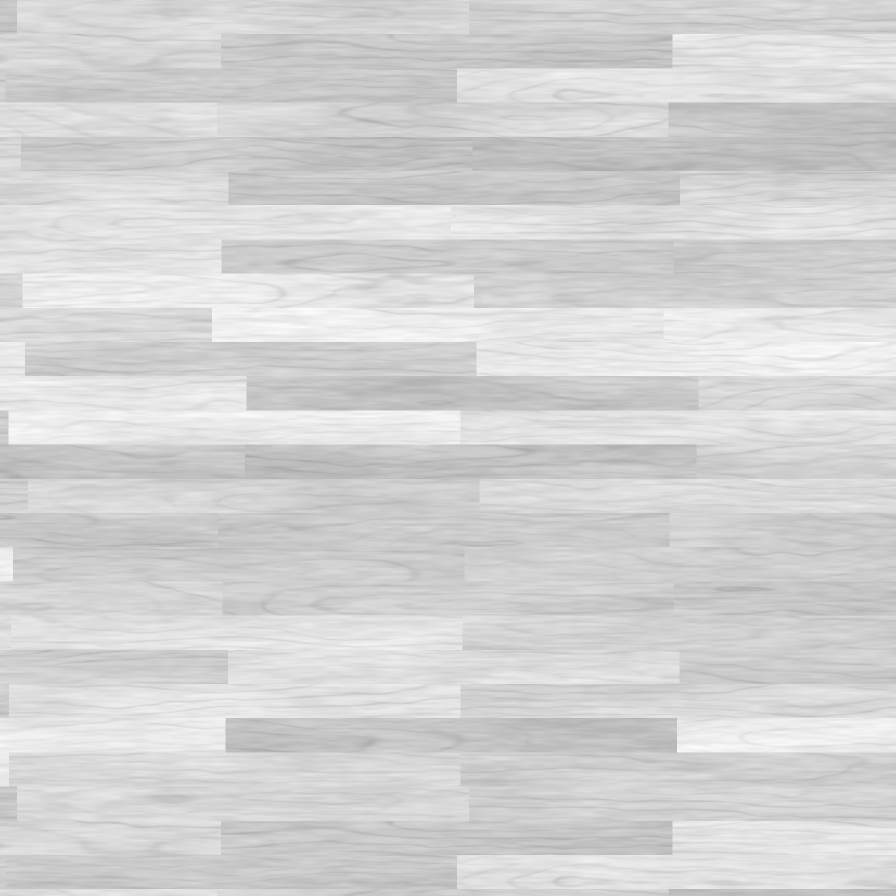
Write a WebGL 1 fragment shader that draws this texture.

```glsl
precision highp float;

uniform vec2 u_resolution;

float hash(vec2 p) {
  vec3 q = fract(vec3(p.xyx) * vec3(0.1031, 0.1030, 0.0973));
  q += dot(q, q.yzx + 33.33);
  return fract((q.x + q.y) * q.z);
}

float noise(vec2 p) {
  vec2 i = floor(p);
  vec2 f = fract(p);
  f = f * f * (3.0 - 2.0 * f);
  return mix(mix(hash(i), hash(i + vec2(1.0, 0.0)), f.x),
             mix(hash(i + vec2(0.0, 1.0)), hash(i + vec2(1.0, 1.0)), f.x), f.y);
}

// Dark growth-ring lines; p runs from 0 to 1 along and across the plank
float growthLines(vec2 p, vec2 seed) {
  vec2 center = vec2(hash(seed + 3.1), mix(-0.7, 1.7, hash(seed + 7.7)));
  float rings = 3.8 * length((p - center) * vec2(0.9, 1.0));
  rings += 1.9 * noise(p * vec2(4.0, 1.4) + seed);
  rings += 0.35 * noise(p * vec2(17.0, 4.0) + seed);

  float phase = 2.0 * abs(fract(rings) - 0.5);
  float strength = mix(0.3, 1.0, hash(seed + floor(rings + 0.5)));
  strength *= mix(0.5, 1.0, noise(p * vec2(9.0, 3.0) + seed + 50.0));
  return strength * (smoothstep(0.68, 1.0, phase) + 0.25 * phase);
}

float floorTone(vec2 uv) {
  // Staggered rows, counted from the top; the stagger repeats every 23 rows
  float y = (1.0 - uv.y) * 26.2;
  float row = mod(floor(y), 23.0);
  float odd = mod(row, 2.0);
  float jitter = hash(vec2(row, 12.0));
  float shift = mix(0.08 * jitter - 0.01, 0.46 + 0.1 * jitter, odd);

  float x = uv.x / 0.504 - shift;
  vec2 plank = vec2(x, y);
  vec2 local = fract(plank);
  vec2 seed = vec2(floor(x) + 4.0, row) * vec2(17.0, 31.0);

  // Plank colour, with slow drift along its length
  float tone = 0.765 + 0.165 * pow(hash(seed), 1.25);
  tone += 0.07 * (noise(local * vec2(2.5, 1.2) + seed + 9.0) - 0.5);

  // Fine fibres and broader streaks
  vec2 fibre = uv + seed;
  tone += 0.055 * (noise(fibre * vec2(32.0, 340.0)) - 0.5);
  tone += 0.035 * (noise(fibre * vec2(70.0, 520.0)) - 0.5);
  tone += 0.035 * (noise(fibre * vec2(9.0, 110.0)) - 0.5);

  return tone - 0.075 * growthLines(local, seed);
}

void main() {
  // Average four samples per pixel to smooth plank edges and grain
  float tone = 0.0;
  for (int i = 0; i < 4; i++) {
    float k = float(i);
    vec2 offset = vec2(mod(k, 2.0), floor(k / 2.0)) * 0.5 - 0.25;
    tone += 0.25 * floorTone((gl_FragCoord.xy + offset) / u_resolution);
  }
  gl_FragColor = vec4(vec3(clamp(tone, 0.0, 1.0)), 1.0);
}
```
